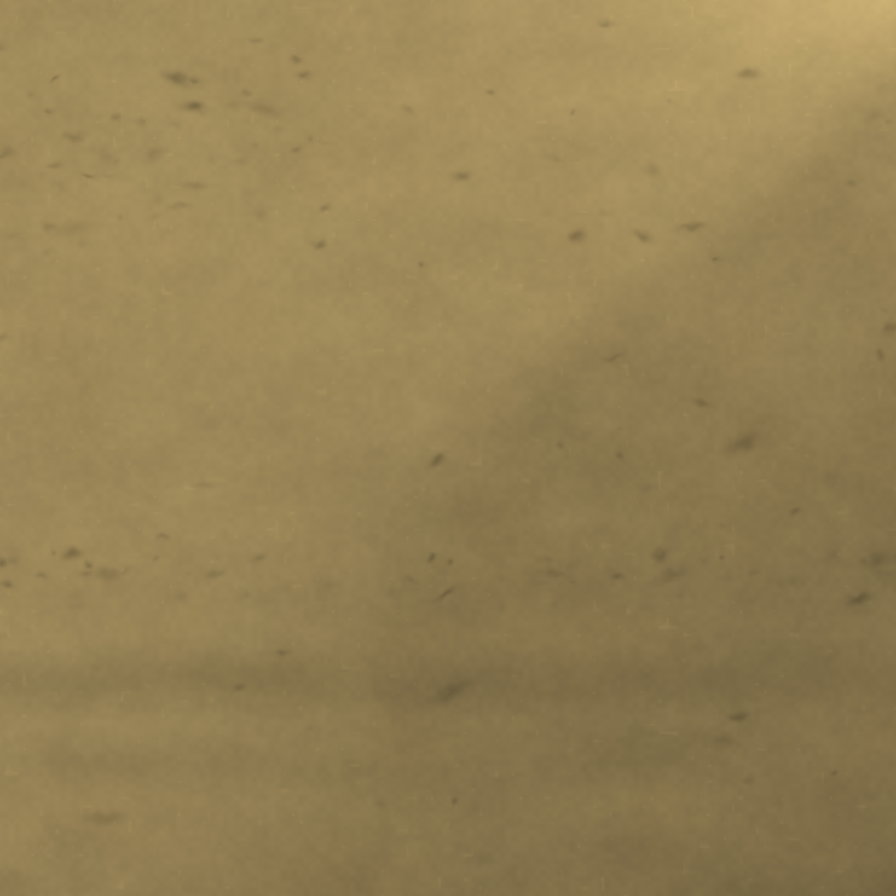
Write a three.js fragment shader that draws this texture.

```glsl
// Tan paper-like surface in soft light: a bright upper right corner and a
// diagonal shadow edge over faint level bands, mottling and fine grain.
// Small smudged flecks are scattered by jittered cells, dense in two zones.

#define TINT vec3(1.0, 0.866, 0.566)
#define LIGHT_LOW 0.572
#define LIGHT_HIGH 0.622
#define SHADOW_DEPTH 0.050
#define GLOW 0.20
#define BAND_DEPTH 0.055
#define MOTTLE 0.060
#define GRAIN 0.036
#define FLECK_DEPTH 0.25

varying vec2 vUv;

float hash(vec2 p) {
  vec3 q = fract(vec3(p.xyx) * 0.1031);
  q += dot(q, q.yzx + 33.33);
  return fract((q.x + q.y) * q.z);
}

float noise(vec2 p) {
  vec2 i = floor(p);
  vec2 f = fract(p);
  f = f * f * (3.0 - 2.0 * f);
  return mix(mix(hash(i), hash(i + vec2(1.0, 0.0)), f.x),
             mix(hash(i + vec2(0.0, 1.0)), hash(i + 1.0), f.x), f.y);
}

float fbm(vec2 p) {
  float sum = 0.0;
  float amp = 0.5;
  for (int i = 0; i < 4; i++) {
    sum += amp * noise(p);
    p = mat2(1.6, 1.2, -1.2, 1.6) * p + 7.3;
    amp *= 0.5;
  }
  return sum;
}

// Broad lighting: vertical falloff, diagonal shadow and corner glow
float lighting(vec2 p) {
  float light = mix(LIGHT_LOW, LIGHT_HIGH, smoothstep(0.0, 0.75, p.y));
  light -= 0.050 * p.x * (1.0 - p.y);
  float wobble = 0.07 * (fbm(p * 8.0) - 0.47);
  float below = dot(p - vec2(0.62, 0.60), vec2(0.652, -0.758)) + wobble;
  float blur = mix(0.13, 0.045, smoothstep(0.3, 0.75, p.x));
  float shadow = smoothstep(-blur, blur, below);
  light -= SHADOW_DEPTH * shadow * smoothstep(0.05, 0.6, p.x);
  float corner = length((vec2(1.02) - p) * vec2(0.8, 1.6));
  return light + GLOW * exp(-4.0 * corner) * (1.0 - 0.25 * shadow);
}

// Chance of a fleck: an upper left patch and a level row below the middle
float fleckDensity(vec2 p) {
  vec2 patchPos = (p - vec2(0.18, 0.82)) / vec2(0.17, 0.10);
  float row = (p.y - 0.365) / 0.026;
  return 0.05 + 0.6 * exp(-dot(patchPos, patchPos)) + 0.75 * exp(-row * row);
}

// Soft stretched spots, one possible per cell
float flecks(vec2 p, float cells, float size, float seed) {
  vec2 home = floor(p * cells);
  float dark = 0.0;
  for (int j = -1; j <= 1; j++) {
    for (int i = -1; i <= 1; i++) {
      vec2 cell = home + vec2(float(i), float(j));
      vec2 key = cell + seed;
      vec2 jitter = vec2(hash(key + 11.0), hash(key + 47.0));
      vec2 center = (cell + jitter) / cells;
      float present = step(hash(key + 83.0), fleckDensity(center));
      float angle = mix(-0.35, 0.6, hash(key + 131.0));
      float c = cos(angle);
      float s = sin(angle);
      vec2 d = mat2(c, -s, s, c) * (p - center);
      float stretch = mix(1.0, 3.0, pow(hash(key + 171.0), 2.0));
      float radius = size * mix(0.7, 1.3, hash(key + 211.0));
      d /= radius * vec2(stretch, 1.0);
      float strength = mix(0.15, 1.0, pow(hash(key + 251.0), 2.0));
      dark = max(dark, present * strength * exp(-dot(d, d)));
    }
  }
  return dark;
}

void main() {
  vec2 p = vUv;
  float light = lighting(p);

  // Level bands, strongest in the lower third
  float bands = noise(vec2(p.x * 1.6 + 3.0, p.y * 21.0)) - 0.5;
  light += BAND_DEPTH * bands * mix(1.0, 0.25, smoothstep(0.2, 0.5, p.y));
  float row = (p.y - 0.35) / 0.05;
  light -= 0.014 * exp(-row * row) * smoothstep(0.1, 0.6, p.x);

  // Cloudy mottling, fine grain and sparse pale specks
  light += MOTTLE * (fbm(p * vec2(13.0, 19.0)) - 0.47);
  float grain = 0.45 * noise(p * 72.0 + 20.0) + 0.55 * noise(p.yx * 155.0 + 70.0);
  light += GRAIN * (grain - 0.5);
  light += 0.025 * smoothstep(0.88, 1.0, noise(p * 110.0 + 60.0));

  // Ragged flecks, large and small
  vec2 warp = vec2(noise(p * 110.0), noise(p * 110.0 + 90.0)) - 0.5;
  vec2 q = p + 0.005 * warp;
  float dark = max(flecks(q, 19.0, 0.0065, 5.0), 0.75 * flecks(q, 33.0, 0.0040, 300.0));
  light *= 1.0 - FLECK_DEPTH * dark;

  // Slight drift between greenish and pinkish tan
  float drift = fbm(p * 11.0 + 40.0) - 0.47;
  vec3 color = TINT * light + drift * vec3(-0.006, 0.007, 0.006);
  gl_FragColor = vec4(color, 1.0);
}
```
